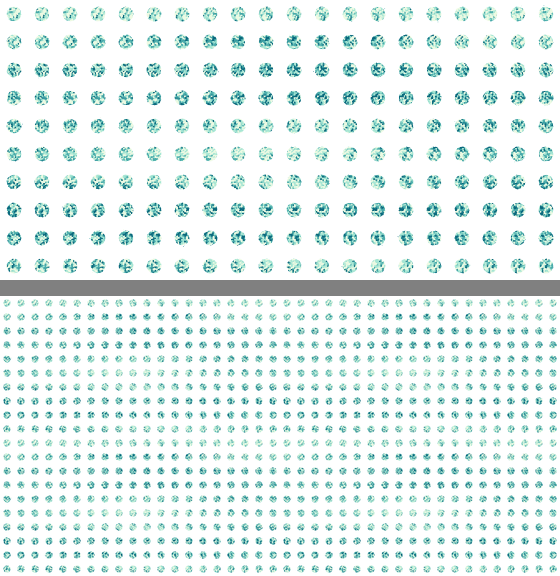
Top: one tile. Bottom: repeated 2 by 2.
This pattern is drawn by a WebGL 2 fragment shader. Its source:

```glsl
#version 300 es
precision highp float;

#define GRID vec2(20.0, 10.0)
#define RADIUS 0.258
#define GRAINS 17.0
#define EDGE_WEAR 0.022
#define ROW_TONE 0.09
#define COLUMN_TONE 0.04
#define STRAY_CHANCE 0.14
#define SAMPLES 3

uniform vec2 u_resolution;
out vec4 fragColor;

const float TAU = 6.283185;
const vec3 PAPER = vec3(1.0);
const vec3 DEEP_TEAL = vec3(0.04, 0.41, 0.49);
const vec3 TEAL = vec3(0.29, 0.67, 0.67);
const vec3 MINT = vec3(0.65, 0.90, 0.83);
const vec3 CREAM = vec3(0.93, 0.98, 0.89);

// Integer hash giving three values in 0..1
vec3 hash3(vec3 p) {
    uvec3 v = uvec3(ivec3(floor(p + 0.5))) * 1664525u + 1013904223u;
    v.x += v.y * v.z;
    v.y += v.z * v.x;
    v.z += v.x * v.y;
    v ^= v >> 16u;
    v.x += v.y * v.z;
    v.y += v.z * v.x;
    v.z += v.x * v.y;
    return vec3(v >> 8u) / 16777216.0;
}

// Random values of the nearest flake in a wrapping jittered lattice
vec3 nearestFlake(vec2 p, float seed) {
    vec2 cell = floor(p);
    float nearest = 9.0;
    vec3 flake = vec3(0.0);
    for (int y = -1; y <= 1; y++) {
        for (int x = -1; x <= 1; x++) {
            vec2 id = cell + vec2(x, y);
            vec3 random = hash3(vec3(mod(id, GRAINS), seed));
            vec2 offset = id + 0.1 + 0.8 * random.xy - p;
            float d = dot(offset, offset);
            if (d < nearest) {
                nearest = d;
                flake = random;
            }
        }
    }
    return flake;
}

vec3 flakeColor(float v) {
    vec3 color = mix(DEEP_TEAL, TEAL, smoothstep(0.10, 0.20, v));
    color = mix(color, MINT, smoothstep(0.30, 0.42, v));
    return mix(color, CREAM, smoothstep(0.60, 0.72, v));
}

vec3 glitterDots(vec2 p, float blur) {
    vec2 dotId = mod(floor(p), GRID);
    vec2 local = fract(p) - 0.5;
    float dist = length(local);
    if (dist > RADIUS + 0.1) return PAPER;

    // Flakes drift a little from column to column; each row has its own set
    float drift = dotId.x * GRAINS / GRID.x;
    vec2 lattice = (local + 0.5) * GRAINS + vec2(drift, 0.0);
    vec3 flake = nearestFlake(lattice, dotId.y + 1.0);

    // Periodic light and dark bands over the sheet
    vec2 phase = TAU * dotId / GRID;
    float tone = ROW_TONE * cos(2.0 * phase.y - 2.1)
               + COLUMN_TONE * sin(phase.x + phase.y);
    vec3 glitter = flakeColor(flake.z - tone);

    // Disc with a slightly ragged rim
    float rim = RADIUS + EDGE_WEAR * (flake.x - 0.5);
    float cover = 1.0 - smoothstep(-blur, blur, dist - rim);

    // Occasional loose speck beside a dot
    vec3 random = hash3(vec3(dotId, 71.0));
    float angle = TAU * random.y;
    vec2 speck = (RADIUS + 0.03 + 0.03 * random.z) * vec2(cos(angle), sin(angle));
    float stray = 1.0 - smoothstep(-blur, blur, length(local - speck) - 0.013);
    cover = max(cover, stray * step(random.x, STRAY_CHANCE));
    return mix(PAPER, glitter, cover);
}

void main() {
    // Average several points per pixel to smooth the fine flakes
    vec2 cellsPerPixel = GRID / u_resolution;
    float blur = 0.5 * max(cellsPerPixel.x, cellsPerPixel.y) / float(SAMPLES);
    vec3 sum = vec3(0.0);
    for (int y = 0; y < SAMPLES; y++) {
        for (int x = 0; x < SAMPLES; x++) {
            vec2 jitter = (vec2(x, y) + 0.5) / float(SAMPLES) - 0.5;
            sum += glitterDots((gl_FragCoord.xy + jitter) * cellsPerPixel, blur);
        }
    }
    fragColor = vec4(sum / float(SAMPLES * SAMPLES), 1.0);
}
```
